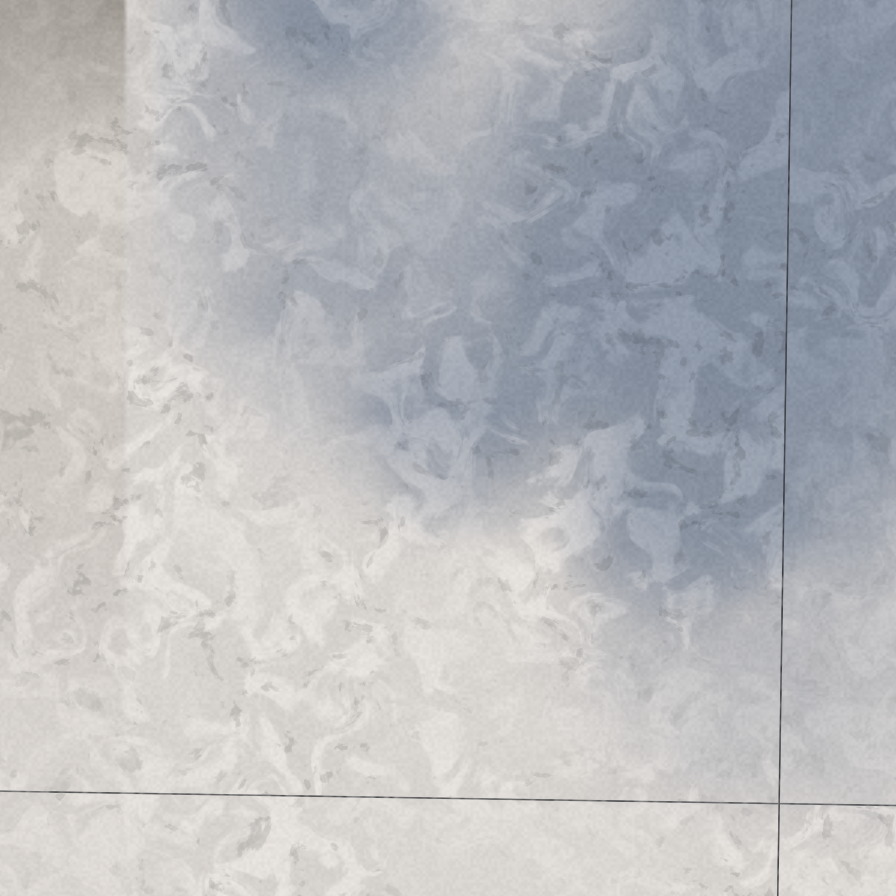
Reproduce this texture procedurally as a Shadertoy shader.

```glsl
// Pale stone slabs with thin dark joints, stained by a soft slate-blue cloud.
// Soft ellipses build the cloud; value noise frays it and adds small flakes,
// pocks and grain. A warm band runs down the left side.

const vec3 PALE = vec3(0.865, 0.848, 0.832);
const vec3 HAZE = vec3(0.722, 0.726, 0.742);
const vec3 SLATE = vec3(0.528, 0.570, 0.635);
const vec3 BEIGE = vec3(0.805, 0.785, 0.758);
const vec3 SOOT = vec3(0.590, 0.565, 0.540);
const vec3 JOINT = vec3(0.215, 0.220, 0.235);

const float JOINT_X = 0.868;        // vertical joint at the bottom edge
const float JOINT_LEAN = 0.0155;    // its drift to the right over the height
const float JOINT_Y = 0.117;        // horizontal joint at the left edge
const float JOINT_DROP = 0.0160;    // its fall over the width
const float JOINT_HALF = 0.0009;
const float BAND_EDGE = 0.140;
const float FLAKE_SCALE = 30.0;
const float FLAKE_GAIN = 0.060;
const float POCK_SCALE = 62.0;
const float POCK_GAIN = 0.100;
const float GRAIN_SCALE = 300.0;
const float GRAIN_GAIN = 0.040;

// Cloud parts: centre in xy, radii in zw, each with a strength.
const int PARTS = 10;
const vec4 CLOUD[PARTS] = vec4[PARTS](
    vec4(0.79, 0.68, 0.29, 0.24), vec4(0.92, 0.98, 0.27, 0.22),
    vec4(0.39, 1.03, 0.14, 0.11), vec4(0.51, 0.53, 0.11, 0.12),
    vec4(0.79, 0.42, 0.13, 0.10), vec4(1.02, 0.62, 0.18, 0.22),
    vec4(0.31, 0.82, 0.17, 0.26), vec4(0.89, 0.30, 0.22, 0.20),
    vec4(0.50, 0.82, 0.20, 0.22), vec4(0.42, 0.62, 0.16, 0.18));
const float STRENGTH[PARTS] = float[PARTS](
    0.93, 0.86, 0.58, 0.45, 0.58, 0.62, 0.38, 0.44, 0.36, 0.24);

float hash(vec2 p) {
    vec3 q = fract(vec3(p.xyx) * 0.1031);
    q += dot(q, q.yzx + 33.33);
    return fract((q.x + q.y) * q.z);
}

float noise(vec2 p) {
    vec2 i = floor(p), f = fract(p);
    f = f * f * (3.0 - 2.0 * f);
    return mix(mix(hash(i), hash(i + vec2(1, 0)), f.x),
               mix(hash(i + vec2(0, 1)), hash(i + vec2(1, 1)), f.x), f.y);
}

float fbm(vec2 p) {
    float sum = 0.0, gain = 0.5;
    for (int i = 0; i < 5; i++) {
        sum += gain * noise(p);
        p = mat2(1.6, 1.2, -1.2, 1.6) * p + 17.3;
        gain *= 0.5;
    }
    return sum / 0.96875;
}

// Amount of blue stain, 0 on bare stone to 1 in the core.
float cloudAmount(vec2 p) {
    float bare = 1.0;
    for (int i = 0; i < PARTS; i++) {
        float d = length((p - CLOUD[i].xy) / CLOUD[i].zw);
        bare *= 1.0 - STRENGTH[i] * smoothstep(1.50, 0.40, d);
    }
    return 1.0 - bare;
}

float jointLine(float d, float pixel) {
    return 1.0 - smoothstep(JOINT_HALF - 0.6 * pixel, JOINT_HALF + 0.6 * pixel, abs(d));
}

void mainImage(out vec4 fragColor, in vec2 fragCoord) {
    vec2 uv = fragCoord / iResolution.xy;
    float pixel = 1.0 / min(iResolution.x, iResolution.y);

    // Signed distances to the joints; each slab gets its own stone
    float dx = uv.x - JOINT_X - JOINT_LEAN * uv.y;
    float dy = uv.y - JOINT_Y + JOINT_DROP * uv.x;
    vec2 slab = step(vec2(0.0), vec2(dx, dy));
    vec2 stone = uv + slab * vec2(3.7, 5.3);

    // Small ragged flakes in clusters, and dark pocks among them
    vec2 warp = vec2(fbm(uv * 7.0), fbm(uv * 7.0 + 41.0)) - 0.5;
    vec2 curl = vec2(noise(stone * 24.0), noise(stone * 24.0 + 31.0)) - 0.5;
    float patchy = smoothstep(0.36, 0.64, fbm(stone * 6.0 + 9.0));
    float n = fbm(stone * FLAKE_SCALE + 2.2 * curl);
    float flake = (smoothstep(0.46, 0.66, n) - 0.42) * (0.35 + 0.65 * patchy);
    float pock = smoothstep(0.64, 0.76, fbm(stone * POCK_SCALE + 1.5 * curl + 57.0));
    pock *= 0.35 + 0.65 * patchy;

    // Stain, frayed a little where it fades out
    float stain = cloudAmount(uv + 0.10 * warp);
    float fray = 4.0 * stain * (1.0 - stain);
    stain += (fbm(uv * 6.0 + 23.0) - 0.5) * (0.10 + 0.22 * fray);
    stain -= flake * fray * 0.10;
    stain = clamp(stain, 0.0, 1.0);
    vec3 color = mix(PALE, HAZE, smoothstep(-0.04, 0.54, stain));
    color = mix(color, SLATE, smoothstep(0.36, 0.98, stain));

    // Warm band with a lighter strip beside it, sooty at the top
    float band = 1.0 - smoothstep(BAND_EDGE - 0.004, BAND_EDGE + 0.004, uv.x);
    float strip = 1.0 - smoothstep(BAND_EDGE + 0.025, BAND_EDGE + 0.045, uv.x);
    color = mix(color, PALE * 0.94, strip * 0.6 * smoothstep(0.5, 0.9, uv.y));
    color = mix(color, BEIGE, band * (0.15 + 0.65 * smoothstep(0.10, 0.60, uv.y)));
    color = mix(color, SOOT, band * 0.9 * smoothstep(0.80, 1.08, uv.y + 0.20 * warp.x));

    // Surface wear
    color += flake * FLAKE_GAIN;
    color *= 1.0 - POCK_GAIN * pock;
    color += (noise(uv * GRAIN_SCALE) - 0.5) * GRAIN_GAIN;

    // Joints, slightly broken along their length
    float upright = jointLine(dx, pixel) * (0.60 + 0.38 * noise(uv * 150.0));
    float level = jointLine(dy, pixel) * (0.45 + 0.42 * noise(uv * 190.0));
    color = mix(color, JOINT, max(upright, level));

    fragColor = vec4(clamp(color, 0.0, 1.0), 1.0);
}
```
